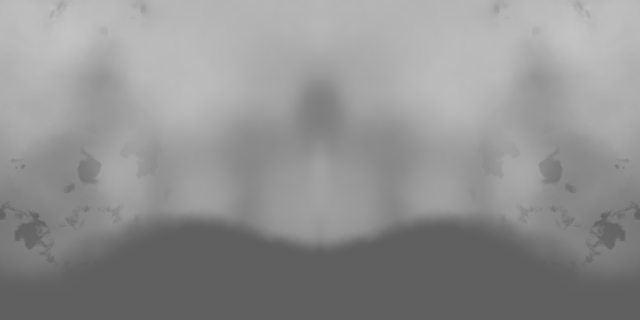
Give the GLSL for this texture, as a WebGL 2 fragment shader.

```glsl
#version 300 es
precision highp float;

uniform vec2 u_resolution;
out vec4 fragColor;

const float GROUND = 0.378;

float hash(vec2 p) {
    p = fract(p * vec2(0.1031, 0.1137));
    p += dot(p, p.yx + 33.33);
    return fract((p.x + p.y) * p.x * 7.31);
}

float noise(vec2 p) {
    vec2 cell = floor(p);
    vec2 f = fract(p);
    f = f * f * f * (f * (f * 6.0 - 15.0) + 10.0);
    float low = mix(hash(cell), hash(cell + vec2(1.0, 0.0)), f.x);
    float high = mix(hash(cell + vec2(0.0, 1.0)), hash(cell + 1.0), f.x);
    return mix(low, high, f.y);
}

// Layered noise centred on zero
float fbm(vec2 p) {
    float sum = 0.0;
    float gain = 0.5;
    for (int i = 0; i < 5; i++) {
        sum += gain * (noise(p) - 0.5);
        p = mat2(1.6, 1.2, -1.2, 1.6) * p + 17.3;
        gain *= 0.5;
    }
    return sum;
}

// Blends a soft elliptical billow into the current tone
float puff(float tone, vec2 p, vec2 center, vec2 radius, float target, float strength) {
    vec2 r = (p - center) / radius;
    return mix(tone, target, strength * exp(-pow(dot(r, r), 1.4)));
}

float segment(vec2 p, vec2 a, vec2 b) {
    vec2 ab = b - a;
    return length(p - a - ab * clamp(dot(p - a, ab) / dot(ab, ab), 0.0, 1.0));
}

// Height of the lower cloud boundary
float cloudBase(float d) {
    return 0.22 + 0.075 * smoothstep(0.0, 0.45, d) - 0.15 * smoothstep(0.45, 0.92, d);
}

float cloudTone(vec2 p) {
    float tone = mix(0.48, 0.71, smoothstep(0.2, 0.88, p.y));

    // Upper billows and the shadows between them
    tone = puff(tone, p, vec2(0.10, 0.75), vec2(0.22, 0.12), 0.62, 0.6);
    tone = puff(tone, p, vec2(0.20, 0.55), vec2(0.18, 0.10), 0.52, 0.8);
    tone = puff(tone, p, vec2(0.00, 0.64), vec2(0.09, 0.12), 0.48, 0.85);
    tone = puff(tone, p, vec2(0.69, 0.69), vec2(0.09, 0.15), 0.56, 0.8);
    tone = puff(tone, p, vec2(0.41, 0.74), vec2(0.17, 0.17), 0.73, 0.9);
    tone = puff(tone, p, vec2(0.93, 0.67), vec2(0.17, 0.13), 0.69, 0.8);
    tone = puff(tone, p, vec2(0.81, 0.92), vec2(0.17, 0.09), 0.75, 0.8);

    // Lower shadows
    tone = puff(tone, p, vec2(0.23, 0.42), vec2(0.08, 0.13), 0.52, 0.7);
    tone = puff(tone, p, vec2(0.49, 0.40), vec2(0.07, 0.12), 0.54, 0.7);
    tone = puff(tone, p, vec2(0.80, 0.41), vec2(0.12, 0.14), 0.52, 0.75);

    // Lower billows
    tone = puff(tone, p, vec2(0.37, 0.41), vec2(0.11, 0.12), 0.645, 0.85);
    tone = puff(tone, p, vec2(0.58, 0.31), vec2(0.13, 0.07), 0.57, 0.8);
    tone = puff(tone, p, vec2(0.62, 0.46), vec2(0.10, 0.13), 0.675, 0.85);
    tone = puff(tone, p, vec2(0.07, 0.36), vec2(0.12, 0.16), 0.62, 0.95);
    return puff(tone, p, vec2(0.00, 0.45), vec2(0.035, 0.10), 0.65, 0.7);
}

void main() {
    // Canvas is two units wide and one high, folded about its middle
    vec2 uv = gl_FragCoord.xy / u_resolution;
    vec2 p = vec2(abs(uv.x * 2.0 - 1.0), uv.y);

    // Warp fades to nothing sideways at the fold
    vec2 warp = vec2(fbm(p * 6.0 + 4.0), fbm(p * 6.0 + 31.0));
    warp.x *= smoothstep(0.0, 0.15, p.x);
    float outer = smoothstep(0.3, 0.9, p.x);
    vec2 q = p + warp * mix(0.05, 0.10, outer);

    // Billows with fine mottling
    float tone = cloudTone(q);
    tone += fbm(q * 9.0 + 12.0) * mix(0.035, 0.07, outer);
    float ragged = outer * smoothstep(0.65, 0.45, p.y);
    tone -= 0.10 * ragged * smoothstep(0.02, 0.15, fbm(q * 15.0 + 53.0));

    // Torn dark wisps near the top
    float tear = segment(q, vec2(0.55, 0.975), vec2(0.66, 0.905));
    tear = min(tear, segment(q, vec2(0.82, 0.99), vec2(0.86, 0.95)));
    tone -= 0.10 * exp(-tear * 55.0) * smoothstep(-0.12, 0.12, fbm(p * 22.0));

    // Fade into the flat ground tone
    float base = cloudBase(p.x) + 0.07 * warp.y;
    float softness = mix(0.045, 0.09, outer);
    float cover = smoothstep(base - softness * 0.6, base + softness, p.y);
    tone = mix(GROUND, tone, cover);
    float haze = puff(0.0, q, vec2(0.87, 0.21), vec2(0.11, 0.07), 0.05, 1.0);
    tone += haze * (1.0 - 0.6 * cover);

    fragColor = vec4(vec3(tone), 1.0);
}
```
